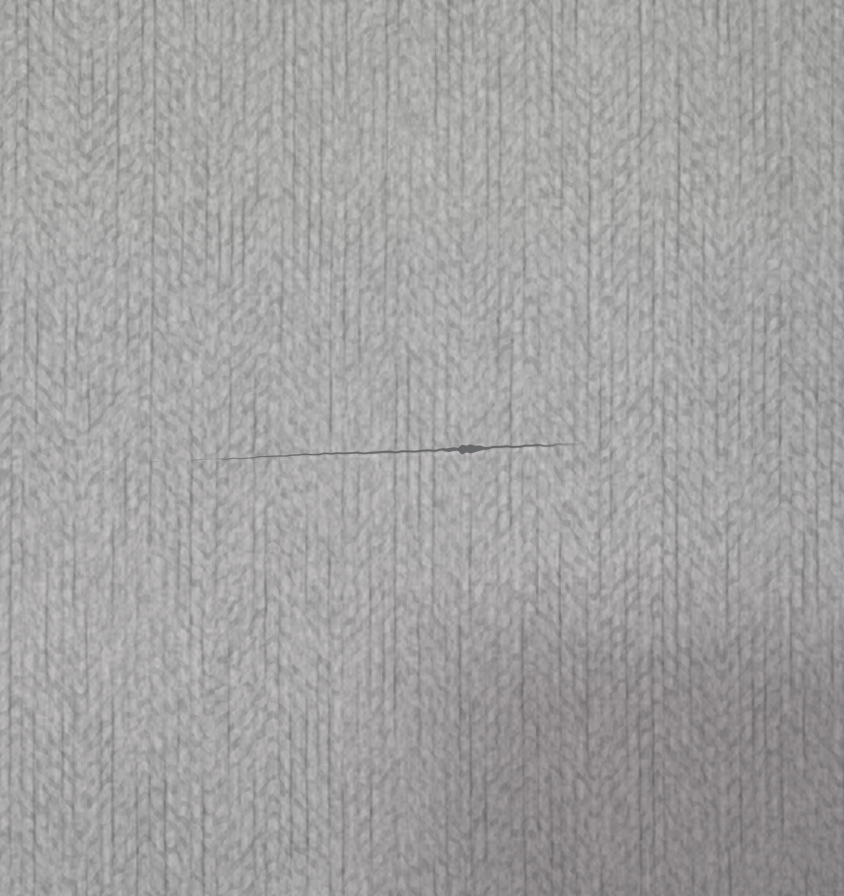
Give the GLSL for this texture, as a Shadertoy shader.

```glsl
// Grey herringbone woven wallpaper with vertical ribs, soft shadow and a thin horizontal crack.

const float CHEVRONS = 6.6;      // zigzag periods across
const float ROWS = 45.0;         // chevron rows down
const float RISE = 4.0;          // rows climbed by one chevron leg
const float RIBS = 66.0;         // vertical threads across
const float STRIPE_DEPTH = 0.11;
const float RIB_DEPTH = 0.035;
const float THREAD_DEPTH = 0.13;
const float GRAIN_DEPTH = 0.17;
const vec3 CLOTH = vec3(0.656, 0.655, 0.655);
const vec3 SHADE_TINT = vec3(0.86, 0.845, 0.85);
const vec3 CRACK = vec3(0.35, 0.36, 0.37);
const vec2 CRACK_START = vec2(0.13, 0.483);
const vec2 CRACK_END = vec2(0.71, 0.505);
const float CRACK_WIDTH = 0.0011;

float hash(vec2 p) {
    vec3 q = fract(vec3(p.xyx) * 0.1031);
    q += dot(q, q.yzx + 33.33);
    return fract((q.x + q.y) * q.z);
}

float noise(vec2 p) {
    vec2 i = floor(p), f = fract(p);
    f = f * f * (3.0 - 2.0 * f);
    return mix(mix(hash(i), hash(i + vec2(1, 0)), f.x),
               mix(hash(i + vec2(0, 1)), hash(i + vec2(1, 1)), f.x), f.y);
}

// Slanted stripes mirrored at each column, stepped by thread into short flecks
float herringbone(vec2 uv) {
    float thread = (floor(uv.x * RIBS) + 0.5) / RIBS;
    float x = mix(uv.x, thread, 0.35);
    float zigzag = abs(fract(x * CHEVRONS + 0.35) * 2.0 - 1.0);
    float wobble = 0.5 * (noise(uv * vec2(RIBS * 1.5, ROWS * 1.6)) - 0.5);
    float phase = uv.y * ROWS + zigzag * RISE + wobble;
    float stripe = smoothstep(-0.2, 0.7, cos(6.28318 * phase));
    float fleck = smoothstep(0.25, 0.7, noise(uv * vec2(RIBS * 2.2, ROWS * 2.6) + 17.0));
    float gap = 0.6 + 0.4 * sin(3.14159 * fract(uv.x * RIBS));
    float wear = 0.6 + 0.6 * noise(uv * vec2(7.0, 6.0) + 3.0);
    return stripe * mix(0.3, 1.0, fleck) * gap * wear;
}

// Rounded threads of uneven strength
float ribs(vec2 uv) {
    float x = uv.x * RIBS;
    float strength = 0.3 + noise(vec2(floor(x) * 3.7, uv.y * 9.0));
    return -cos(6.28318 * x) * strength;
}

// Fine dark hairlines between threads that fade in and out down the cloth
float hairlines(vec2 uv) {
    float x = uv.x * RIBS + 0.5;
    float column = floor(x);
    float center = 0.35 + 0.3 * hash(vec2(column, 5.0));
    center += 0.12 * (noise(vec2(column * 2.3, uv.y * 40.0)) - 0.5);
    float line = 1.0 - smoothstep(0.03, 0.19, abs(x - column - center));
    float presence = noise(vec2(column * 5.3, uv.y * 11.0 + column));
    float breaks = 0.55 + 0.6 * noise(vec2(column * 7.1, uv.y * 95.0));
    return line * smoothstep(0.3, 0.85, presence) * breaks;
}

// Upright fibres and fine speckle
float grain(vec2 uv) {
    float fibre = noise(uv * vec2(270.0, 75.0)) - 0.5;
    float speckle = noise(uv * vec2(290.0, 250.0) + 41.0) - 0.5;
    return fibre * 0.65 + speckle * 0.65;
}

// Broad light: bright left and centre, shadow at lower right
vec3 lighting(vec2 uv) {
    float edge = 0.32 + 0.05 * (noise(uv * 5.0) - 0.5);
    float shadow = smoothstep(edge + 0.06, edge - 0.12, uv.y) * smoothstep(0.35, 0.65, uv.x);
    float lowFade = smoothstep(0.3, 0.0, uv.y);
    float sideFade = smoothstep(0.7, 1.0, uv.x);
    float topFade = smoothstep(0.8, 1.0, uv.y);
    float level = 1.03 - 0.06 * lowFade - 0.05 * sideFade - 0.02 * topFade;
    vec3 tint = mix(vec3(1.0, 0.993, 1.0), vec3(0.997, 1.0, 0.99), smoothstep(0.4, 1.0, uv.y));
    return level * tint * mix(vec3(1.0), SHADE_TINT, shadow);
}

// Coverage of the crack; offset shifts it to draw the raised lip
float crack(vec2 uv, float offset) {
    float t = (uv.x - CRACK_START.x) / (CRACK_END.x - CRACK_START.x);
    float path = mix(CRACK_START.y, CRACK_END.y, t) + offset;
    path += 0.0015 * (noise(vec2(uv.x * 25.0, 2.0)) - 0.5);
    path += 0.0015 * (noise(vec2(uv.x * 130.0, 8.0)) - 0.5);
    float knot = exp(-pow((uv.x - 0.552) / 0.018, 2.0));
    float width = CRACK_WIDTH * (0.45 + 0.6 * smoothstep(0.2, 0.6, t));
    width += 0.0045 * knot * noise(vec2(uv.x * 190.0, 4.0));
    float ends = smoothstep(0.0, 0.32, t) * (1.0 - smoothstep(0.85, 1.0, t));
    float gaps = mix(smoothstep(0.4, 0.7, noise(vec2(uv.x * 60.0, 9.0))), 1.0,
                     smoothstep(0.12, 0.35, t));
    float blur = max(0.0009, 0.7 / iResolution.y);
    return ends * gaps * (1.0 - smoothstep(width - blur, width + blur, abs(uv.y - path)));
}

void mainImage(out vec4 fragColor, in vec2 fragCoord) {
    vec2 uv = fragCoord / iResolution.xy;

    // Slight lean and bow of the cloth
    vec2 cloth = uv;
    cloth.x += 0.012 * (uv.y - 0.5) * (uv.x - 0.5) + 0.002 * sin(uv.y * 5.0);

    // Weave relief
    float relief = 1.02 + RIB_DEPTH * ribs(cloth) + GRAIN_DEPTH * grain(cloth);
    relief -= STRIPE_DEPTH * herringbone(cloth);
    relief -= THREAD_DEPTH * hairlines(cloth);
    vec3 color = CLOTH * relief * lighting(uv);

    // Crack with a faint light lip below it
    color += 0.03 * crack(uv, -0.004);
    color = mix(color, CRACK, 0.85 * crack(uv, 0.0));

    fragColor = vec4(clamp(color, 0.0, 1.0), 1.0);
}
```
